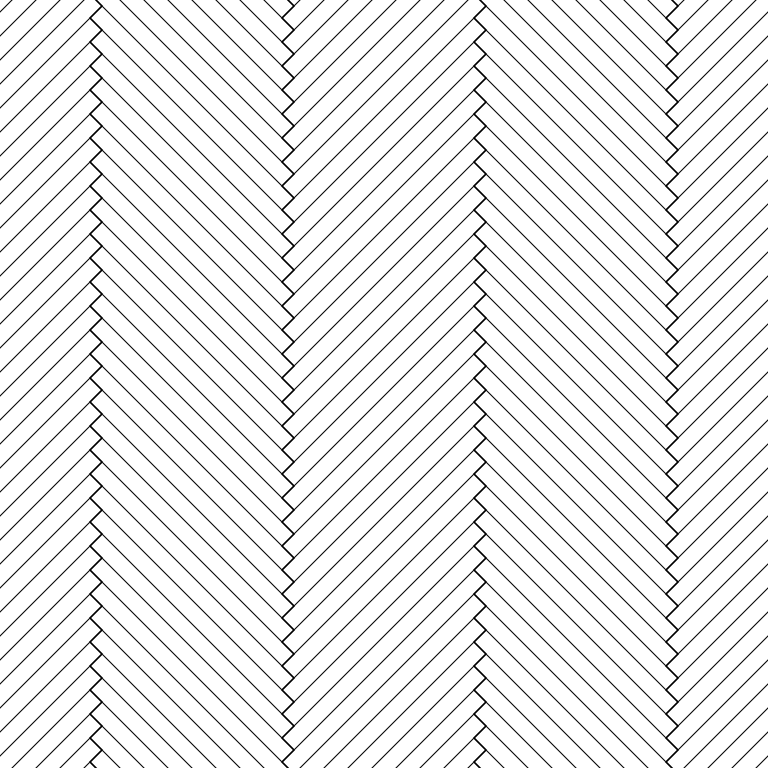
A WebGL 2 fragment shader for this pattern:

```glsl
#version 300 es
precision highp float;

uniform vec2 u_resolution;
out vec4 outColor;

const float PLANKS = 32.0;        // planks down the canvas
const float COLUMNS = 4.0;        // plank columns across, an even number
const float JOINT_WIDTH = 0.0406; // line between planks, in plank units
const float SEAM_WIDTH = 0.075;   // zigzag between columns, in plank units
const float SOFTNESS = 1.05;      // edge filter width, in pixels
const vec3 PAPER = vec3(1.0);
const vec3 INK = vec3(0.0);

const float COLUMN_WIDTH = PLANKS / COLUMNS;
const float DIAGONAL = 0.70710678; // axis offset to distance at 45 degrees

// Share of a box filter that a line of the given width covers
float lineCoverage(float dist, float width, float blur) {
    float low = max(dist - 0.5 * blur, -0.5 * width);
    float high = min(dist + 0.5 * blur, 0.5 * width);
    return max(high - low, 0.0) / blur;
}

// Triangle wave with unit period and slope, between -0.25 and 0.25
float zigzag(float t) {
    return 0.25 - abs(fract(t - 0.25) - 0.5);
}

void main() {
    vec2 p = gl_FragCoord.xy / u_resolution * PLANKS;
    float blur = SOFTNESS * PLANKS / min(u_resolution.x, u_resolution.y);

    // Columns bounded by zigzag seams, half a column in from the edge
    float column = (p.x - zigzag(p.y)) / COLUMN_WIDTH - 0.5;
    float seamDist = abs(fract(column + 0.5) - 0.5) * COLUMN_WIDTH * DIAGONAL;

    // Joints fall in even columns and rise in odd ones
    bool falling = mod(floor(column), 2.0) < 0.5;
    float across = falling ? p.x + p.y + 0.5 : p.x - p.y;
    float jointDist = abs(fract(across) - 0.5) * DIAGONAL;

    float ink = max(lineCoverage(jointDist, JOINT_WIDTH, blur),
                    lineCoverage(seamDist, SEAM_WIDTH, blur));
    outColor = vec4(mix(PAPER, INK, ink), 1.0);
}
```
